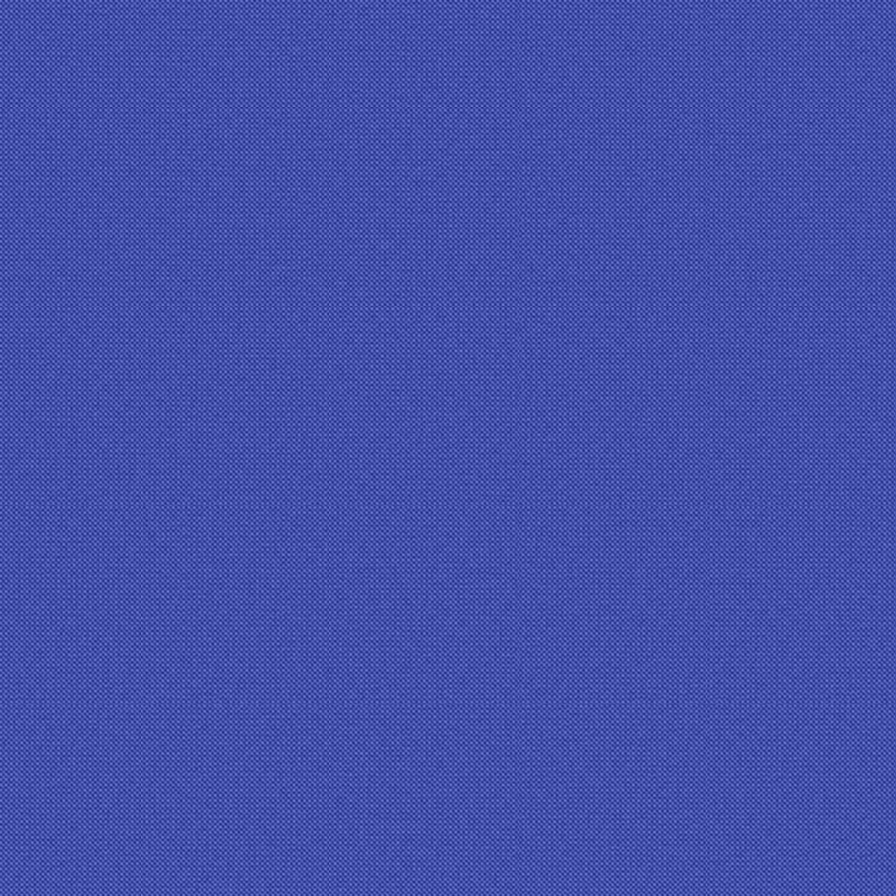
This texture is drawn by a WebGL 2 fragment shader. Its source:

```glsl
#version 300 es
precision highp float;
// Very fine blue woven cloth: about 171 over-under repeats across and down.
// Two crossing diagonal waves make the weave, which slips by a sixth of a
// repeat at faint seams; short-grained gradient noise makes the yarn uneven.

uniform vec2 u_resolution;
out vec4 fragColor;

const float TAU = 6.2831853;

vec2 hashGradient(vec2 cell) {
  vec3 h = fract(cell.xyx * vec3(0.1031, 0.1030, 0.0973));
  h += dot(h, h.yzx + 33.33);
  float angle = TAU * fract((h.x + h.y) * h.z);
  return vec2(cos(angle), sin(angle));
}

float gradientNoise(vec2 p) {
  vec2 i = floor(p), f = fract(p);
  vec2 u = f * f * f * (f * (f * 6.0 - 15.0) + 10.0);
  float a = dot(hashGradient(i), f);
  float b = dot(hashGradient(i + vec2(1, 0)), f - vec2(1, 0));
  float c = dot(hashGradient(i + vec2(0, 1)), f - vec2(0, 1));
  float d = dot(hashGradient(i + vec2(1, 1)), f - vec2(1, 1));
  return mix(mix(a, b, u.x), mix(c, d, u.x), u.y);
}

// Position in weave repeats, shifted a sixth of a repeat at each seam
vec2 weaveCoords(vec2 uv) {
  vec2 seam = floor((uv - vec2(0.157, 0.214)) / vec2(0.2105, 0.2222));
  return uv * 512.0 / 3.0 + seam / 6.0;
}

// Signed brightness of the woven relief around its middle tone
float weaveRelief(vec2 p) {
  float fallingStroke = cos(TAU * (p.x + p.y));
  float risingStroke = cos(TAU * (p.x - p.y));
  vec2 threadEdge = cos(TAU * p);
  return 0.26 * fallingStroke + 0.20 * risingStroke
       + 0.06 * (threadEdge.x + threadEdge.y);
}

void main() {
  vec2 uv = gl_FragCoord.xy / u_resolution;
  vec2 p = weaveCoords(uv);

  // Fade the relief where repeats become too small to resolve
  float repeatsPerPixel = 171.0 / min(u_resolution.x, u_resolution.y);
  float resolved = 1.0 - smoothstep(0.38, 0.6, repeatsPerPixel);
  float tone = 0.5 + resolved * weaveRelief(p);

  // Fibre grain, then short uneven stretches of weft and warp
  tone += 0.30 * resolved * gradientNoise(p * 2.13 + 17.0);
  tone += 0.10 * gradientNoise(p * vec2(0.47, 1.37));
  tone += 0.08 * gradientNoise(p.yx * vec2(0.43, 1.31) + 41.0);

  vec3 shadowBlue = vec3(0.13, 0.18, 0.53);
  vec3 lightBlue = vec3(0.40, 0.45, 0.80);
  fragColor = vec4(mix(shadowBlue, lightBlue, clamp(tone, -0.1, 1.15)), 1.0);
}
```
